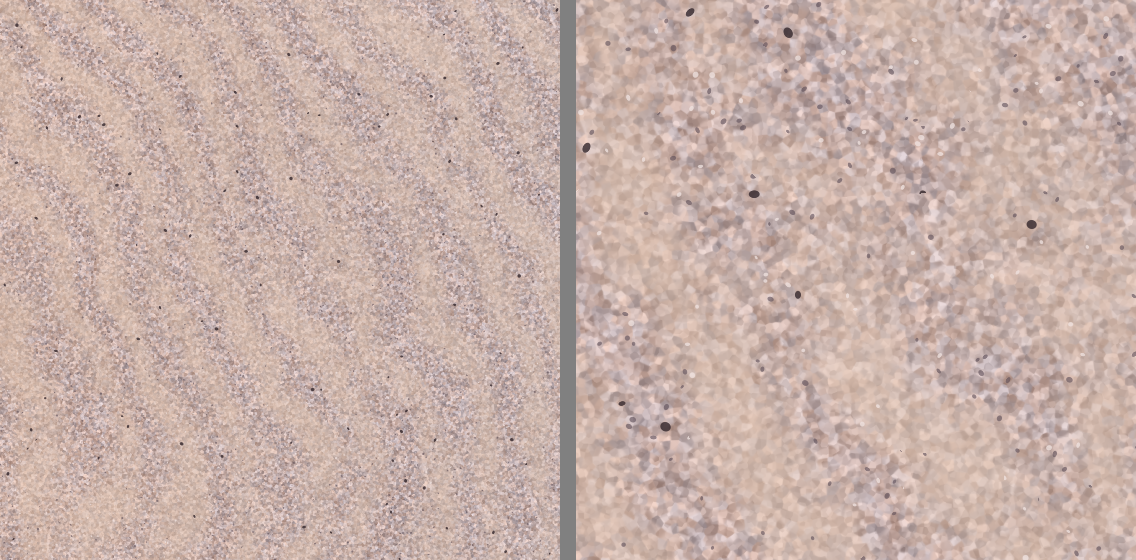
Left, the full canvas; right, a detail of the centre.
Reproduce this texture procedurally as a Shadertoy shader.

```glsl
// Wind-rippled beach sand: curved bands of coarse mauve grains over smooth beige sand.
// Warped sine ripples and gradient noise set the coarseness; soft Voronoi cells make
// the grains, and scattered rotated ellipses make the dark and pale specks.

const vec3 SMOOTH_SAND = vec3(0.823, 0.727, 0.680);
const vec3 COARSE_SAND = vec3(0.757, 0.670, 0.660);
const vec3 DARK_SPECK  = vec3(0.36, 0.30, 0.34);
const vec3 BLACK_SPECK = vec3(0.20, 0.15, 0.17);
const vec3 PALE_SPECK  = vec3(0.94, 0.89, 0.88);
const vec3 WARM_TINT   = vec3(0.030, -0.004, -0.034);

const float RIPPLES     = 9.0;    // bands across the canvas
const float RIPPLE_BEND = 0.42;   // lean of the bands toward the top
const float GRAIN_CELLS = 215.0;  // grains across the canvas
const float DUST_CELLS  = 340.0;
const float SMOOTH_CONTRAST = 0.075;
const float COARSE_CONTRAST = 0.170;
const float TAU = 6.28318;

vec3 hash3(vec2 p) {
    vec3 q = fract(p.xyx * vec3(0.1031, 0.1030, 0.0973));
    q += dot(q, q.yxz + 33.33);
    return fract((q.xxy + q.yzz) * q.zyx);
}

float gradientDot(vec2 cell, vec2 offset) {
    float angle = TAU * hash3(cell + 57.0).x;
    return dot(vec2(cos(angle), sin(angle)), offset);
}

// Gradient noise, roughly -0.6 to 0.6
float noise(vec2 p) {
    vec2 i = floor(p), f = p - i;
    vec2 u = f * f * f * (f * (f * 6.0 - 15.0) + 10.0);
    vec2 e = vec2(0.0, 1.0);
    return mix(mix(gradientDot(i, f), gradientDot(i + e.yx, f - e.yx), u.x),
               mix(gradientDot(i + e.xy, f - e.xy), gradientDot(i + 1.0, f - 1.0), u.x), u.y);
}

// Soft Voronoi grains: x is brightness, y is warmth, both -1 to 1
vec2 grains(vec2 p) {
    vec2 cell = floor(p), sum = vec2(0.0);
    float total = 0.0;
    for (int y = -1; y <= 1; y++)
    for (int x = -1; x <= 1; x++) {
        vec2 id = cell + vec2(x, y);
        vec2 d = p - id - hash3(id).xy;
        float weight = exp(-9.0 * dot(d, d));
        sum += weight * (2.0 * hash3(id + 131.0).xy - 1.0);
        total += weight;
    }
    return sum / total;
}

// Coverage by scattered ellipses; chance is the share of cells that hold one
float specks(vec2 uv, float cells, float chance, float size, float seed) {
    vec2 p = uv * cells, cell = floor(p);
    float blur = 0.7 * cells / iResolution.y;
    float cover = 0.0;
    for (int y = -1; y <= 1; y++)
    for (int x = -1; x <= 1; x++) {
        vec2 id = cell + vec2(x, y);
        vec3 place = hash3(id + seed), shape = hash3(id + seed + 71.0);
        float angle = TAU * shape.x;
        vec2 axis = vec2(cos(angle), sin(angle));
        vec2 d = p - id - place.xy;
        d = vec2(dot(d, axis), dot(d, vec2(-axis.y, axis.x)) * (1.0 + 0.7 * shape.y));
        float radius = size * cells * mix(0.55, 1.0, shape.z);
        float disc = 1.0 - smoothstep(radius - blur, radius + blur, length(d));
        cover = max(cover, disc * step(place.z, chance));
    }
    return cover;
}

// 0 on smooth sand, 1 in the coarse bands
float coarseness(vec2 uv) {
    float phase = RIPPLES * (uv.x + RIPPLE_BEND * uv.y * uv.y)
                + 0.9 * noise(uv * 3.0) + 0.35 * noise(uv * 8.0 + 4.0);
    float strength = 0.24 + 0.10 * uv.y + 0.20 * noise(uv * 2.5 + 9.0);
    float patches = 0.42 * noise(vec2(phase * 0.9, uv.y * 6.0));
    float fray = 0.32 * noise(uv * 24.0) + 0.30 * noise(uv * 55.0);
    return smoothstep(0.0, 1.0, 0.5 + strength * sin(TAU * phase) + patches + fray);
}

void mainImage(out vec4 fragColor, in vec2 fragCoord) {
    vec2 uv = fragCoord / iResolution.y;
    float coarse = coarseness(uv);

    // Base sand, pinker to the right, with faint lumps
    vec3 color = mix(SMOOTH_SAND, COARSE_SAND, coarse);
    color += WARM_TINT * (0.25 - 0.5 * uv.x);
    color += 0.025 * noise(uv * 3.5 + 20.0) + 0.03 * noise(uv * vec2(45.0, 70.0));

    // Grains and finer dust
    vec2 grain = grains(uv * GRAIN_CELLS);
    vec2 dust = grains(uv * DUST_CELLS + 40.0);
    float contrast = mix(SMOOTH_CONTRAST, COARSE_CONTRAST, coarse);
    color += contrast * (0.75 * grain.x + 0.45 * dust.x);
    color += WARM_TINT * grain.y * mix(0.4, 1.0, coarse);

    // Mineral specks gather in the coarse bands
    float pale = specks(uv, 130.0, 0.01 + 0.07 * coarse, 0.0019, 11.0);
    float dark = specks(uv, 120.0, 0.01 + 0.09 * coarse, 0.0020, 37.0);
    float black = specks(uv, 32.0, 0.05 + 0.05 * coarse, 0.0034, 83.0);
    color = mix(color, PALE_SPECK, 0.75 * pale);
    color = mix(color, DARK_SPECK, 0.60 * dark);
    color = mix(color, BLACK_SPECK, 0.80 * black);

    fragColor = vec4(clamp(color, 0.0, 1.0), 1.0);
}
```
